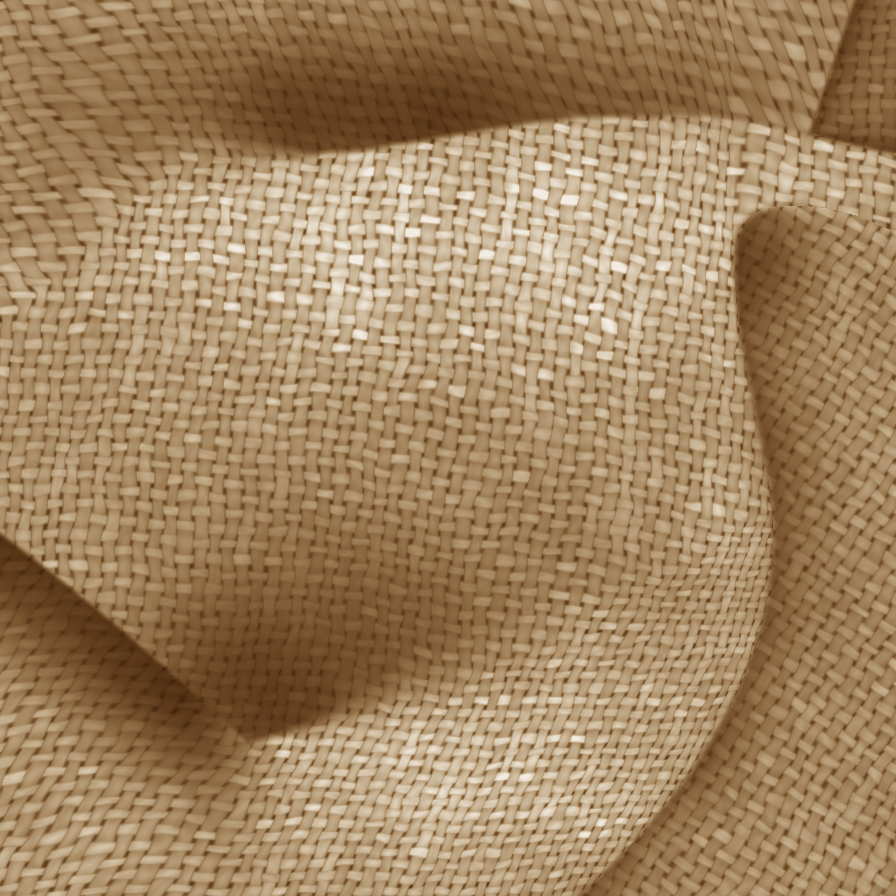
Reproduce this texture procedurally as a WebGL 1 fragment shader.

```glsl
precision highp float;
// Draped burlap: a plain weave of uneven threads over soft, shadowed folds.
uniform vec2 u_resolution;

#define THREADS 61.0
#define WARP_HALF_WIDTH 0.41
#define WEFT_HALF_WIDTH 0.32
#define WIDTH_VARIATION 0.16
#define WOBBLE 0.34
#define HOLE_TONE 0.4
#define WEAVE_CONTRAST 0.9
#define FOLD_CONTRAST 1.25
#define MAIN_TILT -0.13
#define RIGHT_TILT -0.42
#define CLOTH_TINT vec3(0.74, 1.08, 1.66)

vec2 hashGradient(vec2 cell) {
  float a = 6.2832 * fract(sin(dot(cell, vec2(127.1, 311.7))) * 43758.5);
  return vec2(cos(a), sin(a));
}

float gradientNoise(vec2 p) {
  vec2 i = floor(p), f = fract(p);
  vec2 u = f * f * f * (f * (f * 6.0 - 15.0) + 10.0);
  vec2 e = vec2(1.0, 0.0);
  float low = mix(dot(hashGradient(i), f), dot(hashGradient(i + e), f - e), u.x);
  float high = mix(dot(hashGradient(i + e.yx), f - e.yx), dot(hashGradient(i + 1.0), f - 1.0), u.x);
  return mix(low, high, u.y);
}

// Turns the thread direction by an angle about a pivot.
vec2 turn(vec2 p, vec2 pivot, float angle) {
  float c = cos(angle), s = sin(angle);
  return mat2(c, -s, s, c) * (p - pivot) + pivot;
}

float glow(vec2 p, vec2 center, vec2 radius) {
  vec2 d = (p - center) / radius;
  return exp(-dot(d, d));
}

// Brightness of one thread: rounded across, lifted at crossings, flecked along.
float threadTone(float across, float lift, vec2 along) {
  float body = 0.8 + 0.2 * sqrt(max(0.0, 1.0 - across * across));
  float slub = gradientNoise(along * vec2(0.23, 3.71) + 5.3);
  float fiber = gradientNoise(vec2(along.x * 1.3, along.y * 2.3 + across * 0.8));
  return body + 0.09 * lift + 0.16 * fiber + 0.14 * smoothstep(0.12, 0.5, slub) + 0.1 * slub;
}

float weave(vec2 q, float blur) {
  q += WOBBLE * vec2(gradientNoise(q * 0.43), gradientNoise(q * 0.43 + 17.2));
  vec2 id = floor(q), f = fract(q) - 0.5;
  float parity = 1.0 - 2.0 * mod(id.x + id.y, 2.0);
  vec2 width = vec2(WARP_HALF_WIDTH, WEFT_HALF_WIDTH) + WIDTH_VARIATION * vec2(
    gradientNoise(vec2(q.y * 0.5, id.x * 2.37)), gradientNoise(vec2(q.x * 0.5, id.y * 2.83 + 9.1)));
  vec2 across = f / width;
  vec2 cover = smoothstep(-vec2(blur), vec2(blur), width - abs(f));
  vec2 lift = parity * vec2(-cos(3.1416 * f.y), cos(3.1416 * f.x));
  float warpTone = 0.95 * threadTone(across.x, lift.x, vec2(q.y, id.x + 40.0));
  float weftTone = 1.1 * threadTone(across.y, lift.y, vec2(q.x, id.y));
  vec2 height = 0.8 * lift - 0.5 * across * across;
  float weftOver = cover.y * mix(1.0, smoothstep(-0.45, 0.45, height.y - height.x), cover.x);
  float hole = HOLE_TONE + 0.35 * gradientNoise(q * 0.6 + 3.0);
  return mix(mix(hole, warpTone, cover.x), weftTone, weftOver);
}

void main() {
  vec2 p = gl_FragCoord.xy / u_resolution;

  // Fold outlines; distances are positive inside the named cloth.
  float ridge = 0.825 + 0.045 * smoothstep(0.3, 0.7, p.x) - 0.045 * smoothstep(0.78, 1.05, p.x);
  ridge -= 0.2 * (1.0 - smoothstep(-0.05, 0.24, p.x));
  float back = p.y - ridge;
  float corner = min(p.x - 0.905 - 0.34 * (p.y - 0.855), back);
  float below = max(0.4 - p.y, 0.0);
  float fromRoll = p.x - 0.863 + 1.35 * below * below + 0.043 * smoothstep(0.4, 0.7, p.y);
  float pocketTop = 0.77 - 2.5 * (p.x - 0.89) * (p.x - 0.89) - p.y;
  float pocketGap = max(0.04 - abs(fromRoll - pocketTop), 0.0);
  float right = min(fromRoll, pocketTop) - pocketGap * pocketGap * 6.0;
  float bend = p.x - 0.28;
  float leftCrease = 0.405 - 0.75 * p.x - 0.35 * p.x * p.x;
  float lower = max(leftCrease, 0.172 + 0.22 * bend + 0.4 * bend * bend) - p.y;

  // Edge softness: tight overlaps fade into continuous cloth.
  float backSoft = mix(0.12, 0.006, smoothstep(0.1, 0.36, p.x));
  float lowerSoft = mix(0.005, 0.1, smoothstep(0.27, 0.65, p.x));
  float rightSoft = mix(0.006, 0.05, smoothstep(0.85, 0.98, p.x) * smoothstep(0.6, 0.75, p.y));

  // Broad light and shadow on each piece of cloth.
  float tone = 0.58 + 0.13 * glow(p, vec2(0.5, 0.74), vec2(0.45, 0.13))
    - 0.22 * glow(p, vec2(0.31, 0.21), vec2(0.18, 0.14))
    - 0.07 * glow(p, vec2(0.45, 0.34), vec2(0.28, 0.13))
    + 0.05 * glow(p, vec2(0.81, 0.38), vec2(0.05, 0.22));
  float creaseShade = exp(-pow((leftCrease - p.y) / 0.13, 2.0)) * (1.0 - smoothstep(0.2, 0.34, p.x));
  float lowerTone = 0.6 + 0.09 * glow(p, vec2(0.5, 0.14), vec2(0.24, 0.09)) - 0.29 * creaseShade;
  float backTone = 0.56 - 0.2 * glow(p, vec2(0.5, 0.87), vec2(0.31, 0.09))
    - 0.06 * glow(p, vec2(0.3, 0.87), vec2(0.16, 0.08));
  float cornerTone = 0.47 - 0.16 * exp(-max(corner, 0.0) / 0.018);
  float rightTone = 0.56 - 0.17 * exp(-max(fromRoll, 0.0) / 0.045)
    - 0.1 * glow(p, vec2(0.86, 0.72), vec2(0.05, 0.07));
  tone = mix(tone, lowerTone, smoothstep(-lowerSoft, lowerSoft, lower));
  tone -= 0.07 * exp(-abs(fromRoll) / 0.012) * step(p.y, 0.72);
  tone = mix(tone, backTone, smoothstep(-backSoft, backSoft, back));
  tone = mix(tone, cornerTone, smoothstep(-0.005, 0.005, corner));
  tone = mix(tone, rightTone, smoothstep(-rightSoft, rightSoft, right));
  tone = 0.545 + FOLD_CONTRAST * (tone - 0.57) + 0.05 * gradientNoise(p * 7.0);

  // Thread coordinates bend away from each fold and stay joined along it.
  vec2 q = p + 0.012 * vec2(gradientNoise(p * 5.0), gradientNoise(p * 5.0 + 8.0));
  if (right > 0.0) q = turn(q, vec2(0.98, 0.76), RIGHT_TILT);
  else if (corner > 0.0) q = turn(q, vec2(0.95, 0.9), 0.1);
  else {
    q += max(back, 0.0) * vec2(0.45, -0.5 * p.x) + max(lower, 0.0) * vec2(0.3, -0.4 * p.x);
    q += vec2(0.022 * exp(-abs(fromRoll) / 0.045), 0.12 * (p.x - 0.5) * (p.x - 0.5));
  }
  q = turn(q, vec2(0.5), MAIN_TILT) * THREADS;
  float cloth = weave(q, max(0.13, 0.9 * THREADS / u_resolution.y));
  float contrast = WEAVE_CONTRAST * mix(0.55, 1.0, smoothstep(0.3, 0.62, tone));
  float light = clamp(tone * (1.02 + contrast * (cloth - 0.95)), 0.03, 0.93);
  gl_FragColor = vec4(pow(vec3(light), CLOTH_TINT), 1.0);
}
```
